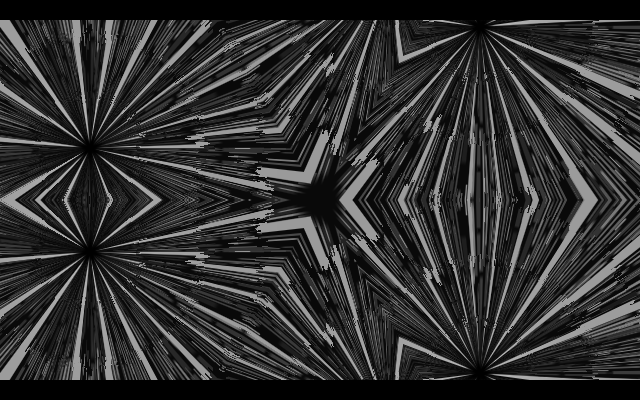
This pattern is drawn by a Shadertoy shader. Its source:

```glsl
// Threefold mirrored starbursts: broken grey rays with fine dashed streaks between them.

const float DEGREES = 57.29578;
const vec2 HUB = vec2(0.400, 0.433);   // burst centre inside one mirror wedge
const int RAY_COUNT = 17;

// Broad rays: angle from straight down, half width (degrees)
const vec2 RAYS[RAY_COUNT] = vec2[RAY_COUNT](
    vec2(-178.0, 1.9), vec2(-165.0, 1.8), vec2(-146.0, 1.9), vec2(-98.0, 1.5),
    vec2(-68.0, 1.9), vec2(-38.4, 1.25), vec2(-24.0, 0.9), vec2(-14.3, 0.75),
    vec2(-4.0, 0.6), vec2(6.6, 0.6), vec2(17.1, 1.0), vec2(33.3, 1.4),
    vec2(50.5, 1.5), vec2(67.0, 1.8), vec2(95.0, 2.0), vec2(115.0, 1.7),
    vec2(144.0, 1.6));

float hash(vec2 cell) {
    vec3 q = fract(vec3(cell.xyx) * 0.1031);
    q += dot(q, q.yzx + 33.33);
    return fract((q.x + q.y) * q.z);
}

// Reflect the plane into a sixty degree wedge
vec2 foldWedge(vec2 p) {
    float angle = atan(p.y, p.x) * DEGREES;
    float folded = abs(mod(angle + 60.0, 120.0) - 60.0) / DEGREES;
    return length(p) * vec2(cos(folded), sin(folded));
}

// Soft line that fades when thinner than a pixel
float lineCoverage(float dist, float halfWidth, float pixel) {
    float edge = clamp((halfWidth - dist) / pixel + 0.5, 0.0, 1.0);
    return edge * min(1.0, 2.0 * halfWidth / pixel);
}

// Sideways steps along the rays, with comb-like broken edges
float breakRays(float angle, float radius) {
    float comb = hash(vec2(floor(angle * 2.2) + 400.0, 7.0));
    float breakRadius = 0.30 - 0.012 * (angle + 29.0) + 0.035 * (comb - 0.5);
    float lean = (angle + 33.0) / 20.0;
    float shift = 4.5 * exp(-lean * lean) * step(radius, breakRadius);
    float ring = floor(radius / 0.15 + 0.25 * comb);
    return angle + shift + 0.8 * sin(angle * 0.24 + ring * 2.3);
}

float broadRays(float angle, float radius, float pixel) {
    float cover = 0.0;
    for (int i = 0; i < RAY_COUNT; i++) {
        float offset = abs(mod(angle - RAYS[i].x + 180.0, 360.0) - 180.0);
        float arc = radius / DEGREES;
        cover = max(cover, lineCoverage(offset * arc, RAYS[i].y * arc, pixel));
    }
    return cover;
}

// One thin streak per angular cell, cut into dashes along the radius
float streaks(float angle, float radius, float spacing, float dashLength,
              float density, float pixel) {
    float slot = angle / spacing;
    float id = floor(slot) + 600.0;
    float along = radius / dashLength + hash(vec2(id, 3.0)) * 5.0;
    float tone = hash(vec2(id, floor(along) + 20.0));
    float lit = step(1.0 - density, tone);
    float part = fract(along);
    float ends = smoothstep(0.0, 0.08, part) * smoothstep(1.0, 0.85, part);
    float arc = radius * spacing / DEGREES;
    float thin = mix(0.12, 0.32, hash(vec2(id, 11.0)));
    float cover = lineCoverage(abs(fract(slot) - 0.5) * arc, thin * arc, pixel);
    return cover * lit * ends * mix(0.35, 1.0, hash(vec2(id, floor(along) + 51.0)));
}

void mainImage(out vec4 fragColor, in vec2 fragCoord) {
    float pixel = 1.0 / iResolution.y;
    vec2 p = (fragCoord - 0.5 * iResolution.xy) * pixel;

    // Polar coordinates around the mirrored hub
    vec2 fromHub = foldWedge(p) - HUB;
    float radius = length(fromHub);
    float rawAngle = atan(fromHub.x, -fromHub.y) * DEGREES;
    float angle = breakRays(rawAngle, radius);

    // Long hairlines, then shorter and brighter dashes
    float fine = 0.48 * streaks(angle, radius, 1.25, 0.23, 0.68, pixel);
    fine = max(fine, 0.60 * streaks(angle + 0.4, radius, 0.85, 0.045, 0.20, pixel));
    fine = max(fine, 0.20 * streaks(angle, radius, 2.7, 0.12, 0.65, pixel));
    fine *= smoothstep(0.035, 0.085, length(p));

    // Grey rays brighten toward each hub
    float rays = broadRays(angle, radius, pixel);
    float rayTone = 0.60 + 0.16 * exp(-radius * 7.0);
    float shade = mix(0.035 + fine, rayTone, rays);

    // Dark petals at the hubs and black bands above and below
    float petals = radius * (1.0 + 0.3 * sin(rawAngle / DEGREES * 7.0));
    shade *= smoothstep(0.010, 0.034, petals);
    shade *= clamp((0.45 - abs(p.y)) / pixel + 0.5, 0.0, 1.0);
    fragColor = vec4(vec3(shade), 1.0);
}
```
